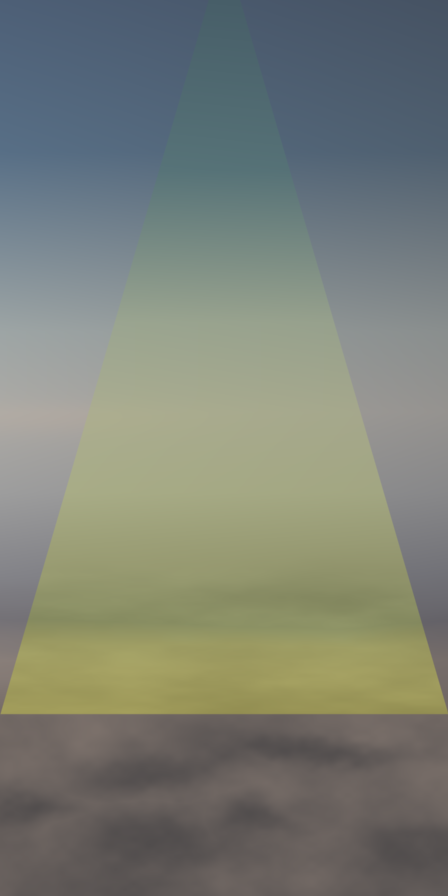
Reproduce this background procedurally as a WebGL 2 fragment shader.

```glsl
#version 300 es
precision highp float;
// A translucent tall triangle over a hazy evening sky and blurred clouds.

uniform vec2 u_resolution;
out vec4 fragColor;

// Triangle, in fractions of the canvas
const float BASE_Y = 0.203;
const float BASE_HALF = 0.5;
const float TOP_HALF = 0.035;
const float CENTER_X = 0.501;

// Cloud field
const float HORIZON_Y = 0.30;
const float BAND_WARP = 0.022;
const vec3 CLOUD_DARK = vec3(0.28, 0.27, 0.275);
const vec3 CLOUD_LIGHT = vec3(0.53, 0.48, 0.45);
const vec3 SHADE_HIGH = vec3(0.91, 0.87, 0.84);
const vec3 SHADE_LOW = vec3(0.87, 0.87, 0.88);
const vec3 ROSE_HAZE = vec3(0.022, 0.006, -0.004);

// Gradient stops: rgb and height, from bottom to top
const int STOPS = 10;
const vec4 SKY[STOPS] = vec4[](
  vec4(0.37, 0.34, 0.34, 0.00), vec4(0.49, 0.45, 0.43, 0.20),
  vec4(0.53, 0.49, 0.47, 0.26), vec4(0.45, 0.44, 0.46, 0.305),
  vec4(0.51, 0.51, 0.53, 0.36), vec4(0.61, 0.61, 0.61, 0.45),
  vec4(0.67, 0.66, 0.64, 0.54), vec4(0.61, 0.64, 0.64, 0.63),
  vec4(0.34, 0.43, 0.52, 0.83), vec4(0.30, 0.37, 0.46, 1.00));
const vec4 VEIL[STOPS] = vec4[](
  vec4(0.61, 0.59, 0.34, 0.20), vec4(0.65, 0.635, 0.39, 0.25),
  vec4(0.62, 0.615, 0.39, 0.28), vec4(0.53, 0.55, 0.38, 0.305),
  vec4(0.59, 0.60, 0.44, 0.37), vec4(0.65, 0.665, 0.52, 0.45),
  vec4(0.66, 0.67, 0.56, 0.54), vec4(0.60, 0.64, 0.56, 0.64),
  vec4(0.34, 0.45, 0.47, 0.81), vec4(0.28, 0.37, 0.41, 1.00));

// Soft dark patches of cloud: center and radii
const int PATCHES = 6;
const vec4 PATCH[PATCHES] = vec4[](
  vec4(0.36, 0.140, 0.18, 0.024), vec4(0.32, 0.065, 0.13, 0.036),
  vec4(0.07, 0.100, 0.12, 0.018), vec4(0.75, 0.160, 0.18, 0.012),
  vec4(0.93, 0.045, 0.17, 0.030), vec4(0.58, 0.080, 0.13, 0.022));

float hash(vec2 p) {
  return fract(sin(dot(p, vec2(127.1, 311.7))) * 43758.5453);
}

float noise(vec2 p) {
  vec2 i = floor(p), f = fract(p);
  f = f * f * (3.0 - 2.0 * f);
  return mix(mix(hash(i), hash(i + vec2(1, 0)), f.x),
             mix(hash(i + vec2(0, 1)), hash(i + vec2(1, 1)), f.x), f.y);
}

float fbm(vec2 p) {
  float sum = 0.0, amp = 0.5;
  for (int i = 0; i < 4; i++) {
    sum += amp * noise(p);
    p = p * 2.03 + vec2(7.3, 3.1);
    amp *= 0.5;
  }
  return sum;
}

vec3 ramp(vec4 stops[STOPS], float y) {
  vec3 color = stops[0].rgb;
  for (int i = 1; i < STOPS; i++) {
    float t = clamp((y - stops[i - 1].w) / (stops[i].w - stops[i - 1].w), 0.0, 1.0);
    color = mix(color, stops[i].rgb, t);
  }
  return color;
}

float cloudLight(vec2 uv) {
  // Warp the patches so that their outlines look torn
  vec2 warp = vec2(fbm(uv * vec2(7.0, 16.0)), fbm(uv * vec2(7.0, 16.0) + 31.0)) - 0.47;
  vec2 q = uv + warp * vec2(0.14, 0.045);
  float shadow = 0.0;
  for (int i = 0; i < PATCHES; i++) {
    vec2 d = (q - PATCH[i].xy) / PATCH[i].zw;
    shadow = max(shadow, exp(-dot(d, d)));
  }
  float light = 0.38 + 1.3 * uv.y + 0.7 * (fbm(uv * vec2(6.0, 17.0) + 5.0) - 0.47);
  return clamp(light - 0.4 * shadow, 0.0, 1.0);
}

void main() {
  vec2 uv = gl_FragCoord.xy / u_resolution;

  // Ripple the gradient only near the cloud tops
  float nearClouds = 1.0 - smoothstep(HORIZON_Y, HORIZON_Y + 0.1, uv.y);
  float swirl = fbm(uv * vec2(4.0, 30.0) + 11.0) - 0.47;
  float y = uv.y + BAND_WARP * swirl * nearClouds;

  // Sky, darker toward the right, above lit clouds
  vec3 shade = mix(SHADE_LOW, SHADE_HIGH, smoothstep(0.5, 0.85, uv.y));
  vec3 sky = ramp(SKY, y) * mix(vec3(1.01), shade, uv.x);
  vec3 clouds = mix(CLOUD_DARK, CLOUD_LIGHT, cloudLight(uv));
  sky = mix(clouds, sky, smoothstep(0.18, 0.25, uv.y));

  // Colored veil, carrying the cloud texture at its foot
  vec3 veil = ramp(VEIL, y) * mix(1.02, 0.97, uv.x);
  veil *= 1.0 + 0.2 * swirl * nearClouds;

  // Faint rosy streak on the left
  vec2 streak = (uv - vec2(0.15, 0.532)) / vec2(0.3, 0.018);
  float rose = exp(-dot(streak, streak));
  sky += ROSE_HAZE * rose;
  veil += 0.5 * ROSE_HAZE * rose;

  // Triangle with antialiased sides and base
  float halfWidth = mix(BASE_HALF, TOP_HALF, (uv.y - BASE_Y) / (1.0 - BASE_Y));
  vec2 pixel = 1.0 / u_resolution;
  float side = smoothstep(-pixel.x, pixel.x, halfWidth - abs(uv.x - CENTER_X));
  float base = smoothstep(-pixel.y, pixel.y, uv.y - BASE_Y);
  fragColor = vec4(mix(sky, veil, side * base), 1.0);
}
```
